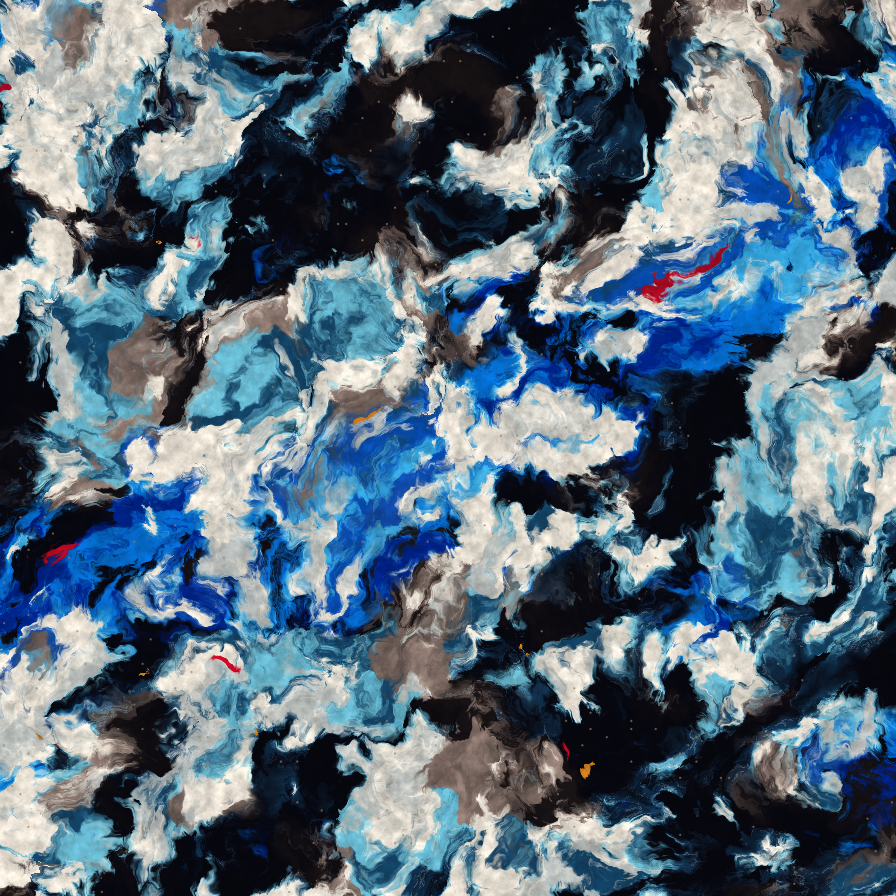
A WebGL 1 fragment shader for this texture:

```glsl
precision highp float;
// Poured paint: milky, half-translucent blobs and smoky wisps on a black ground,
// crossed by a rising ribbon of blue. Scattered ellipses and layered noise share
// one domain warp, so that edges, veils and streaks all flow together.
uniform vec2 u_resolution;

float hash(vec2 p) {
  vec3 q = fract(p.xyx * 0.1031);
  q += dot(q, q.yzx + 33.33);
  return fract((q.x + q.y) * q.z);
}

float noise(vec2 p) {
  vec2 i = floor(p), f = fract(p);
  f = f * f * f * (f * (f * 6.0 - 15.0) + 10.0);
  return mix(mix(hash(i), hash(i + vec2(1, 0)), f.x),
             mix(hash(i + vec2(0, 1)), hash(i + 1.0), f.x), f.y);
}

float fbm(vec2 p) {
  float sum = 0.0, amp = 0.45;
  for (int i = 0; i < 6; i++) {
    sum += amp * noise(p);
    p = mat2(1.6, 1.2, -1.2, 1.6) * p + 3.7;
    amp *= 0.56;
  }
  return sum;
}

vec2 swirl(vec2 p) {
  return vec2(fbm(p), fbm(p + 17.3)) - 0.49;
}

// Deepest of the scattered, up-right leaning ellipses: x = depth, y = random id.
vec2 blobs(vec2 p) {
  vec2 best = vec2(-1.0, 0.0);
  for (int j = -1; j <= 1; j++) {
    for (int i = -1; i <= 1; i++) {
      vec2 cell = floor(p) + vec2(i, j);
      float id = hash(cell);
      vec2 jitter = vec2(hash(cell + 7.0), hash(cell + 19.0)) - 0.5;
      vec2 d = p - cell - 0.5 - 0.7 * jitter;
      float angle = 0.3 + 1.2 * hash(cell + 31.0);
      float c = cos(angle), s = sin(angle);
      d = vec2(c * d.x + s * d.y, c * d.y - s * d.x) * vec2(0.65, 1.1);
      float depth = mix(0.15, 0.6, id) - length(d);
      if (depth > best.x) best = vec2(depth, fract(id * 17.0));
    }
  }
  return best;
}

void main() {
  vec2 p = gl_FragCoord.xy / min(u_resolution.x, u_resolution.y);

  // Shared flow: broad bends, fine curls and diagonal streaks
  vec2 bend = swirl(p * 5.0 + 5.0);
  vec2 curl = swirl(p * 18.0 + 3.0 * bend);
  vec2 q = p + 0.13 * bend;
  vec2 along = vec2(q.x + q.y, q.y - q.x) * 0.707;
  float smoke = fbm(along * vec2(11.0, 22.0) + 2.6 * curl + 11.0);
  float veil = fbm(q * 20.0 + 1.8 * curl + 29.0);
  float cloud = fbm(along * vec2(20.0, 34.0) + 3.0 * curl + 57.0);
  float mass = fbm(p * 3.5 + 42.0);
  float earth = fbm(q * 8.0 + 0.8 * curl + 71.0);
  float grain = fbm(p * 90.0) - 0.49;

  // Paint thickness from large and small blobs
  vec2 large = blobs(q * 6.5 + 0.6 * curl + 3.0);
  vec2 small = blobs(q * 14.0 + 0.9 * curl + 50.0);
  large.x += 0.7 * (mass - 0.49) - 0.1;
  small.x = 0.5 * small.x + 0.6 * (mass - 0.49) - 0.13;
  vec2 paint = large.x > small.x ? large : small;
  float depth = paint.x + 0.4 * (smoke - 0.49);

  // Black ground with faint brown stains and drifting wisps
  vec3 color = mix(vec3(0.025, 0.025, 0.055), vec3(0.09, 0.07, 0.075),
                   smoothstep(0.45, 0.7, earth));
  float haze = smoothstep(0.47, 0.64, smoke) * smoothstep(-0.3, -0.04, paint.x);
  vec3 wisp = mix(vec3(0.08, 0.24, 0.38), vec3(0.46, 0.39, 0.36),
                  smoothstep(0.48, 0.6, earth));
  color = mix(color, wisp * (0.5 + cloud), 0.85 * haze);
  float thread = 1.0 - smoothstep(0.0, 0.03, abs(cloud - 0.5));
  color = mix(color, vec3(0.5, 0.6, 0.64), 0.6 * thread * haze);

  // Blue ribbon rising to the right, with stray pools
  float offset = (q.y - 0.34 - 0.5 * q.x * q.x) / 0.1;
  float ribbon = exp(-offset * offset) + 0.6 * smoothstep(0.58, 0.7, fbm(q * 6.0 + 90.0));
  float blue = smoothstep(0.3, 0.65, ribbon + 1.3 * (veil - 0.49));
  vec3 dye = mix(vec3(0.0, 0.13, 0.52), vec3(0.02, 0.42, 0.8),
                 smoothstep(0.4, 0.62, cloud));
  color = mix(color, dye, blue * smoothstep(0.3, 0.45, smoke));

  // Translucent film, then the opaque milk over it
  vec3 film = mix(vec3(0.07, 0.25, 0.38), vec3(0.4, 0.71, 0.8),
                  smoothstep(0.32, 0.6, cloud));
  film = mix(film, vec3(0.48, 0.41, 0.38) * (0.5 + cloud), smoothstep(0.52, 0.6, earth));
  vec3 tint = mix(vec3(0.01, 0.28, 0.7), vec3(0.16, 0.62, 0.86),
                  smoothstep(0.38, 0.58, cloud));
  film = mix(film, tint, 0.85 * blue);
  color = mix(color, film, smoothstep(-0.04, 0.03, depth));
  float hollow = 0.14 * smoothstep(0.12, 0.32, depth);
  float milk = smoothstep(0.42, 0.58, veil + 0.16 * paint.y - hollow + 0.25 * (cloud - 0.49));
  vec3 white = mix(vec3(0.7, 0.72, 0.71), vec3(0.9, 0.87, 0.82),
                   smoothstep(0.36, 0.56, smoke));
  color = mix(color, white, milk * smoothstep(0.0, 0.06, depth));

  // Rare red and ochre drops
  float red = smoothstep(0.49, 0.53, blobs(q * 7.0 + 0.8 * curl + 23.0).x);
  float ochre = smoothstep(0.55, 0.57, blobs(q * 9.0 + 0.8 * curl + 64.0).x);
  color = mix(color, vec3(0.65, 0.03, 0.12) * (0.4 + 1.2 * veil), red);
  color = mix(color, vec3(0.8, 0.48, 0.1), ochre);

  // Fine grain and bright dust
  color *= 1.0 + 0.45 * grain;
  vec2 speck = p * 110.0;
  float dust = step(0.96, hash(floor(speck) + 13.0));
  dust *= 1.0 - smoothstep(0.04, 0.22, length(fract(speck) - 0.5));
  color = mix(color, vec3(0.6, 0.5, 0.38), 0.7 * dust);
  gl_FragColor = vec4(clamp(color, 0.0, 1.0), 1.0);
}
```
